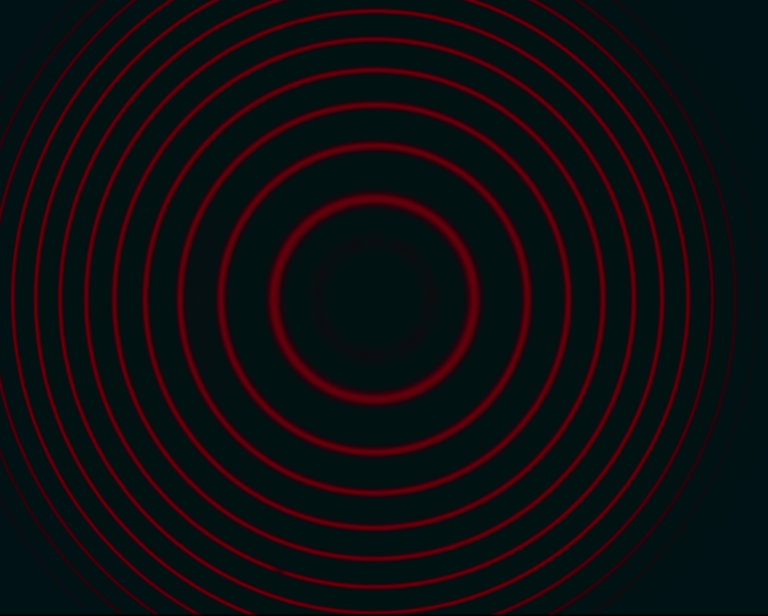
Reproduce this background procedurally as a WebGL 1 fragment shader.

```glsl
precision highp float;
// Thin crimson interference rings on a dark teal field, tightening outwards.
// Radius is mapped to a ring phase by a power law; each whole phase carries a
// soft band, and an off-centre mask fades the outermost bands.

uniform vec2 u_resolution;

#define CENTER vec2(-0.0163, 0.0147)
#define RING_SCALE 0.1767
#define RING_POWER 0.55
#define RING_SHIFT 0.1375
#define RING_WIDTH 0.071
#define FADE_CENTER vec2(-0.042, 0.0)
#define FADE_RANGE vec2(0.53, 0.69)
#define FIELD vec3(0.0, 0.072, 0.072)
#define CRIMSON vec3(0.39, 0.0, 0.043)

float bell(float x, float width) {
    return exp(-0.5 * x * x / (width * width));
}

// Strength of the nearest ring, kept at least about a pixel wide.
float rings(float radius, float pixel) {
    float scaled = max(radius, 0.001) / RING_SCALE;
    float phase = pow(scaled, 1.0 / RING_POWER) + RING_SHIFT;
    float nearest = max(floor(phase + 0.5), 1.0);
    float slope = pow(scaled, 1.0 / RING_POWER - 1.0) / (RING_POWER * RING_SCALE);
    return bell(phase - nearest, max(RING_WIDTH, 0.6 * pixel * slope));
}

// Barely visible mottled inner ring and a stain on the left.
float traces(vec2 p, float radius) {
    float angle = atan(p.y, p.x);
    float mottle = 0.8 + 0.15 * sin(7.0 * angle + 1.0) + 0.1 * sin(17.0 * angle);
    float inner = 0.12 * mottle * bell(radius - 0.093, 0.010);
    float leftward = smoothstep(0.75, 1.0, -p.x / max(radius, 0.001));
    float stain = 0.06 * leftward * bell(radius - 0.288, 0.016);
    return inner + stain;
}

void main() {
    float pixel = 1.0 / u_resolution.y;
    vec2 p = (gl_FragCoord.xy - 0.5 * u_resolution) * pixel - CENTER;
    float radius = length(p);

    // Bands, with a small break low on the left
    float fade = 1.0 - smoothstep(FADE_RANGE.x, FADE_RANGE.y, length(p - FADE_CENTER));
    float gap = 1.0 - 0.5 * bell(length(p - vec2(-0.153, -0.440)), 0.006);
    float glow = rings(radius, pixel) * fade * gap;
    glow = clamp(glow + traces(p, radius), 0.0, 1.0);

    // Teal drains quickly as the red rises
    float teal = pow(1.0 - glow, 3.0);
    vec3 field = FIELD + vec3(0.0, 0.0, 0.012) * smoothstep(0.55, 0.75, radius);
    vec3 color = vec3(CRIMSON.r * glow, mix(CRIMSON.gb, field.gb, teal));

    // Dark lower border
    color *= smoothstep(0.0, 0.005, gl_FragCoord.y * pixel);
    gl_FragColor = vec4(color, 1.0);
}
```
